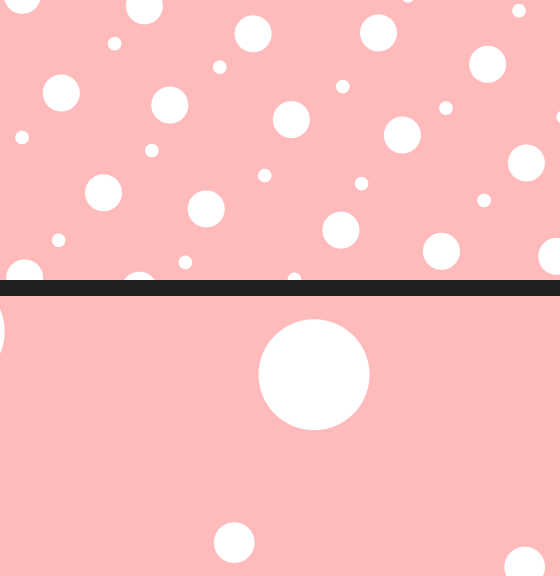
Top, the full canvas; bottom, a detail of the centre.
Write a WebGL 1 fragment shader that draws this pattern.

```glsl
precision highp float;

uniform vec2 u_resolution;

const vec3 PINK = vec3(1.0, 0.73, 0.735);
const vec3 WHITE = vec3(1.0);

// Lattice of dots, in units of the canvas height
const vec2 ORIGIN = vec2(0.104, 1.018);
const vec2 ACROSS = vec2(0.411, -0.057);
const vec2 DOWN = vec2(0.130, -0.362);
const float JITTER = 0.04;

const float BIG_RADIUS = 0.066;
const float SMALL_RADIUS = 0.0242;

float hash(vec2 p) {
  return fract(sin(dot(p, vec2(127.1, 311.7))) * 43758.5453);
}

vec2 hash2(vec2 p) {
  return vec2(hash(p), hash(p + 57.3));
}

vec2 toLattice(vec2 p) {
  float det = ACROSS.x * DOWN.y - ACROSS.y * DOWN.x;
  return vec2(p.x * DOWN.y - p.y * DOWN.x,
              p.y * ACROSS.x - p.x * ACROSS.y) / det;
}

vec2 fromLattice(vec2 c) {
  return c.x * ACROSS + c.y * DOWN;
}

// Signed distance to the nearest jittered dot of one size
float dotField(vec2 p, vec2 shift, float radius) {
  vec2 base = floor(toLattice(p) - shift + 0.5);
  float d = 1.0;
  for (int j = -1; j <= 1; j++) {
    for (int i = -1; i <= 1; i++) {
      vec2 node = base + vec2(float(i), float(j)) + shift;
      vec2 offset = JITTER * (2.0 * hash2(node + 3.0) - 1.0);
      d = min(d, length(p - fromLattice(node) - offset) - radius);
    }
  }
  return d;
}

void main() {
  vec2 p = gl_FragCoord.xy / u_resolution.y - ORIGIN;

  // Big dots on the nodes, small dots in the gaps between them
  float big = dotField(p, vec2(0.0), BIG_RADIUS);
  float small = dotField(p, vec2(0.5), SMALL_RADIUS);

  // Edge smoothed over one pixel
  float cover = clamp(0.5 - min(big, small) * u_resolution.y, 0.0, 1.0);
  gl_FragColor = vec4(mix(PINK, WHITE, cover), 1.0);
}
```
